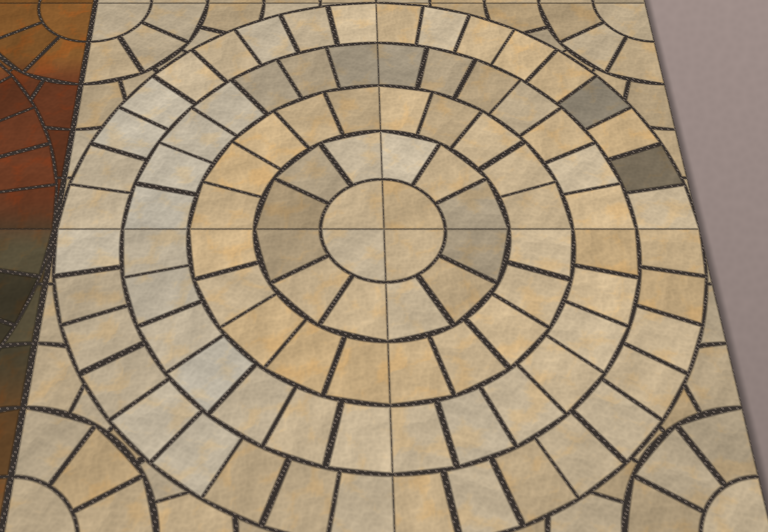
Write a Shadertoy shader that draws this pattern.

```glsl
const float PI = 3.14159265;
const float MAT_HALF = 0.605;

float hash(vec2 p) {
    return fract(sin(dot(p, vec2(127.1, 311.7))) * 4375.85);
}

// Distance to the nearest random feature point
float cellular(vec2 p) {
    vec2 cell = floor(p);
    float nearest = 2.0;
    for (int y = -1; y <= 1; y++)
        for (int x = -1; x <= 1; x++) {
            vec2 c = cell + vec2(x, y);
            vec2 feature = c + vec2(hash(c), hash(c + 31.7));
            nearest = min(nearest, length(p - feature));
        }
    return nearest;
}

// Diagonal slate layers, roughly -1 to 1
float slateGrain(vec2 p, float seed) {
    float angle = 0.6 + 0.9 * (seed - 0.5);
    p = mat2(cos(angle), -sin(angle), sin(angle), cos(angle)) * p;
    float sum = 0.0, weight = 0.42, freq = 50.0;
    for (int i = 0; i < 5; i++) {
        sum += weight * sin(p.y * freq + 2.2 * sin(p.x * freq * 0.42 + seed * 40.0) + sum * 2.0);
        freq *= 1.9;
        weight *= 0.75;
    }
    return sum;
}

// Undo the perspective: the mat becomes a square around the origin
vec2 groundPlane(vec2 uv) {
    vec2 d = uv - vec2(0.7218, 0.5695);
    d.x += 0.035 * d.y;
    float depth = d.y / (0.8226 - 0.284 * d.y);
    float across = d.x * (1.0 + 0.284 * depth);
    return vec2(across * (across > 0.0 ? 1.02 : 0.985), depth);
}

// Concentric stones: x = distance inside the stone, yz = ring and sector
vec3 ringStone(vec2 q) {
    float r = length(q);
    float ring = max(0.0, floor((r - 0.1165) / 0.1222) + 1.0);
    float count = 4.0 + 8.0 * ring;
    float turn = atan(q.y, q.x) / (2.0 * PI) * count;
    float halfAngle = PI / count;
    float local = (fract(turn) - 0.5) * 2.0 * halfAngle;

    // Quadrant seams are tight, other joints vary
    float joint = floor(turn + 0.5);
    float seam = step(0.5, mod(joint, count / 4.0));
    float gap = mix(0.0004, 0.002 + 0.0035 * hash(vec2(joint, ring)), seam);
    float side = r * sin(halfAngle - abs(local)) - gap;

    float outerRadius = 0.1165 + 0.1222 * ring;
    float chord = ring > 0.0 ? r * cos(local) / cos(halfAngle) : r;
    float inner = ring > 0.0 ? r - outerRadius + 0.1222 - 0.0035 : 1.0;
    float outer = outerRadius - mix(r, chord, 0.7) - 0.0015;
    return vec3(min(side, min(inner, outer)), ring, floor(turn));
}

// Lightness and warmth drift around each ring
vec2 ringTone(float ring, float sector) {
    float a = (sector + 0.5) * 2.0 * PI / (4.0 + 8.0 * ring);
    if (ring < 0.5) return vec2(-0.1, 0.1);
    if (ring < 1.5) return vec2(-0.75 * cos(2.0 * a) - 0.1, -0.1);
    if (ring < 2.5) return vec2(0.25 - 0.15 * sin(a), 0.5);
    if (ring < 3.5) {
        float shadedTop = smoothstep(0.6, 0.95, sin(a + 0.1));
        return vec2(0.3 - 1.1 * shadedTop, 0.6 * cos(a) - 0.2);
    }
    float slate = step(0.5, mod(sector, 2.0)) * step(0.0, sector) * step(sector, 3.5);
    return vec2(0.15 + 0.4 * sin(a) - 2.6 * slate, 0.5 * cos(a) - slate);
}

// Rust-coloured slate that turns grey nearer the viewer
vec3 rustTone(float depth, float pick) {
    vec3 tone = mix(vec3(0.30, 0.27, 0.20), vec3(0.43, 0.24, 0.15), smoothstep(-0.05, 0.08, depth));
    tone = mix(tone, vec3(0.52, 0.35, 0.18), smoothstep(0.36, 0.46, depth));
    tone = mix(tone, vec3(0.45, 0.32, 0.19), smoothstep(-0.25, -0.4, depth));
    return tone * (0.78 + 0.4 * pick);
}

void mainImage(out vec4 fragColor, in vec2 fragCoord) {
    vec2 uv = fragCoord / iResolution.y;
    float aa = 1.2 / iResolution.y;
    vec2 ground = groundPlane(uv);
    bool rusty = ground.x < -MAT_HALF;
    vec2 p = ground + vec2(rusty ? 2.0 * MAT_HALF + 0.008 : 0.0, 0.0);

    // Main rosette, with smaller fans around the four corners
    float r = length(p);
    vec2 corner = MAT_HALF * sign(p);
    bool fan = r > MAT_HALF;
    vec3 stone = ringStone(fan ? p - corner : p);
    if (fan) stone.x = min(stone.x, r - MAT_HALF - 0.003);
    float edge = min(stone.x, MAT_HALF - abs(p.x) - 0.001);
    vec2 id = stone.yz + (fan ? corner * 37.0 + 50.0 : vec2(0.0)) + (rusty ? 91.0 : 0.0);
    float pick = hash(id + 3.3);
    float seed = hash(id + 17.9);

    // Stone surface
    vec2 tone = fan ? vec2(-0.4, 0.15) : ringTone(stone.y, stone.z);
    tone += vec2(0.9, 1.0) * (vec2(pick, seed) - 0.5);
    vec3 stoneColor = vec3(0.745, 0.67, 0.55) + tone.x * vec3(0.095, 0.092, 0.085);
    stoneColor += tone.y * vec3(0.025, -0.012, -0.06);
    if (rusty) stoneColor = rustTone(p.y, pick);
    float grain = slateGrain(p, seed);
    float blotch = cellular(p * 22.0 + seed * 30.0);
    stoneColor *= 1.0 + 0.06 * grain + 0.06 * (cellular(p * 110.0) - 0.5);
    vec3 stain = rusty ? vec3(1.15, 0.92, 0.7) : vec3(1.02, 0.94, 0.80);
    stoneColor *= mix(vec3(1.0), stain, 0.5 * smoothstep(0.45, 0.9, blotch + 0.25 * grain));
    stoneColor *= mix(0.76, 1.0, smoothstep(0.0, 0.004, edge));

    // Dark backing mesh in the joints
    vec2 weave = p * 2.0 * PI / 0.013;
    float mesh = smoothstep(0.1, 0.8, sin(weave.x + weave.y * 0.5) * sin(weave.y));
    vec3 grout = mix(vec3(0.22, 0.195, 0.18), vec3(0.38, 0.34, 0.31), mesh);
    vec3 color = mix(grout, stoneColor, smoothstep(-aa, aa, edge));

    // Bare floor with a soft contact shadow
    float beyond = ground.x - MAT_HALF;
    vec3 floorColor = vec3(0.62, 0.555, 0.535) * (0.87 + 0.14 * uv.y);
    floorColor *= 0.98 + 0.03 * cellular(uv * 60.0);
    floorColor *= mix(0.65, 1.0, smoothstep(0.0, 0.018, beyond));
    color = mix(color, floorColor, smoothstep(-aa, aa, beyond));

    fragColor = vec4(color, 1.0);
}
```
